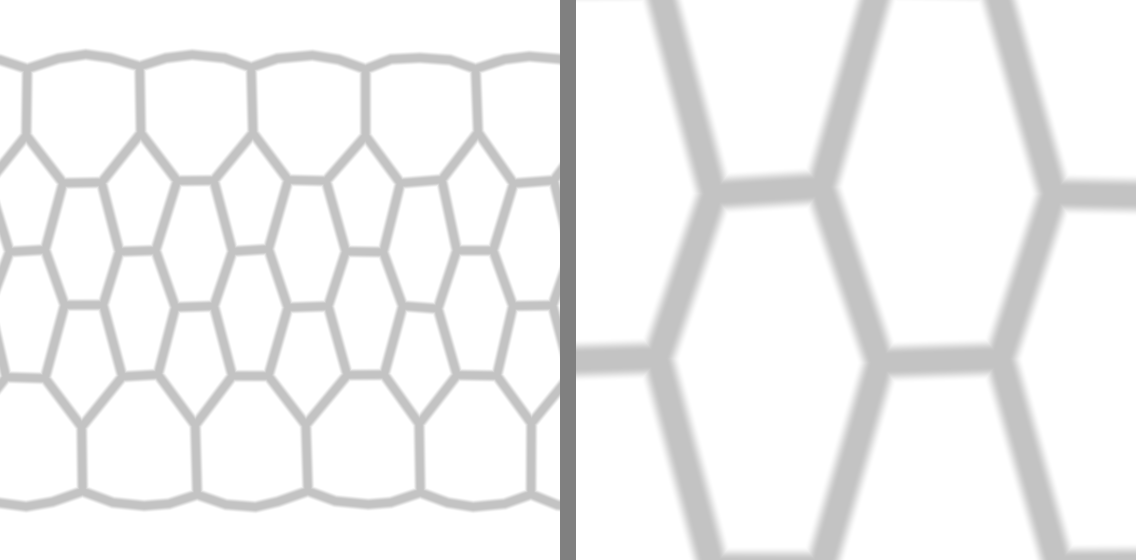
Left: the whole. Right: its middle third, enlarged.
A three.js fragment shader for this pattern:

```glsl
// Band of soft grey wire netting: staggered hexagonal cells between two scalloped rims on white.
varying vec2 vUv;

const vec3 PAPER = vec3(1.0);
const vec3 WIRE = vec3(0.765);
const float PITCH = 0.2008;       // width of one repeat
const float START = 0.0475;       // first unshifted column
const float CORE = 0.0045;        // half width of solid wire
const float FADE = 0.0130;        // half width including the soft edge
const float WOBBLE = 0.0036;      // hand-drawn offset of each joint

// Rows of joints: height, column shift, half width of the crossbar
const vec3 TOP_RIM = vec3(0.880, 0.0, 0.0);
const vec3 TOP_FORK = vec3(0.760, 0.0, 0.0);
const vec3 BAR_A = vec3(0.676, 0.5, 0.035);
const vec3 BAR_B = vec3(0.552, 0.0, 0.033);
const vec3 BAR_C = vec3(0.452, 0.5, 0.034);
const vec3 BAR_D = vec3(0.328, 0.0, 0.033);
const vec3 LOW_FORK = vec3(0.241, 0.5, 0.0);
const vec3 LOW_RIM = vec3(0.120, 0.5, 0.0);

float hash(vec2 p) {
  return fract(sin(dot(p, vec2(127.1, 311.7))) * 43758.545);
}

vec2 jitter(vec2 key) {
  return vec2(hash(key), hash(key + 19.7)) - 0.5;
}

float segment(vec2 p, vec2 a, vec2 b) {
  vec2 ab = b - a;
  float t = clamp(dot(p - a, ab) / dot(ab, ab), 0.0, 1.0);
  return length(p - a - ab * t);
}

// Left (-1) or right (+1) end of a crossbar; both coincide where it has no width
vec2 joint(vec3 row, float col, float side) {
  float offset = side * row.z;
  vec2 home = vec2(START + PITCH * (col + row.y) + offset, row.x);
  return home + 2.0 * WOBBLE * jitter(vec2(col, row.x * 50.0 + offset * 90.0));
}

float crossbar(vec2 p, vec3 row, float col) {
  return segment(p, joint(row, col, -1.0), joint(row, col, 1.0));
}

float upright(vec2 p, vec3 upper, vec3 lower, float col) {
  return segment(p, joint(upper, col, 0.0), joint(lower, col, 0.0));
}

// Pair of slanted wires joining an unshifted row to a shifted one
float slants(vec2 p, vec3 straight, vec3 shifted, float col) {
  float falling = segment(p, joint(straight, col, 1.0), joint(shifted, col, -1.0));
  float rising = segment(p, joint(straight, col + 1.0, -1.0), joint(shifted, col, 1.0));
  return min(falling, rising);
}

// Bowed rim between neighbouring uprights, in four short pieces
float scallop(vec2 p, vec3 row, float col, float bow) {
  vec2 a = joint(row, col, 0.0);
  vec2 b = joint(row, col + 1.0, 0.0);
  vec2 last = a;
  float d = 1.0;
  for (int i = 1; i <= 4; i++) {
    float t = float(i) * 0.25;
    float arch = 4.0 * t * (1.0 - t);
    vec2 next = mix(a, b, t) + vec2(0.0, bow * arch);
    next += arch * vec2(0.016, 0.004) * jitter(vec2(col + t, row.x * 50.0));
    d = min(d, segment(p, last, next));
    last = next;
  }
  return d;
}

// Distance to every wire belonging to one column
float column(vec2 p, float col) {
  float d = scallop(p, TOP_RIM, col, 0.022);
  d = min(d, upright(p, TOP_RIM, TOP_FORK, col));
  d = min(d, slants(p, TOP_FORK, BAR_A, col));
  d = min(d, crossbar(p, BAR_A, col));
  d = min(d, slants(p, BAR_B, BAR_A, col));
  d = min(d, crossbar(p, BAR_B, col));
  d = min(d, slants(p, BAR_B, BAR_C, col));
  d = min(d, crossbar(p, BAR_C, col));
  d = min(d, slants(p, BAR_D, BAR_C, col));
  d = min(d, crossbar(p, BAR_D, col));
  d = min(d, slants(p, BAR_D, LOW_FORK, col));
  d = min(d, upright(p, LOW_FORK, LOW_RIM, col));
  return min(d, scallop(p, LOW_RIM, col, -0.024));
}

void main() {
  float nearest = floor((vUv.x - START) / PITCH);
  float d = 1.0;
  for (int i = -1; i <= 1; i++) {
    d = min(d, column(vUv, nearest + float(i)));
  }
  float ink = 1.0 - smoothstep(CORE, FADE, d);
  gl_FragColor = vec4(mix(PAPER, WIRE, ink), 1.0);
}
```
